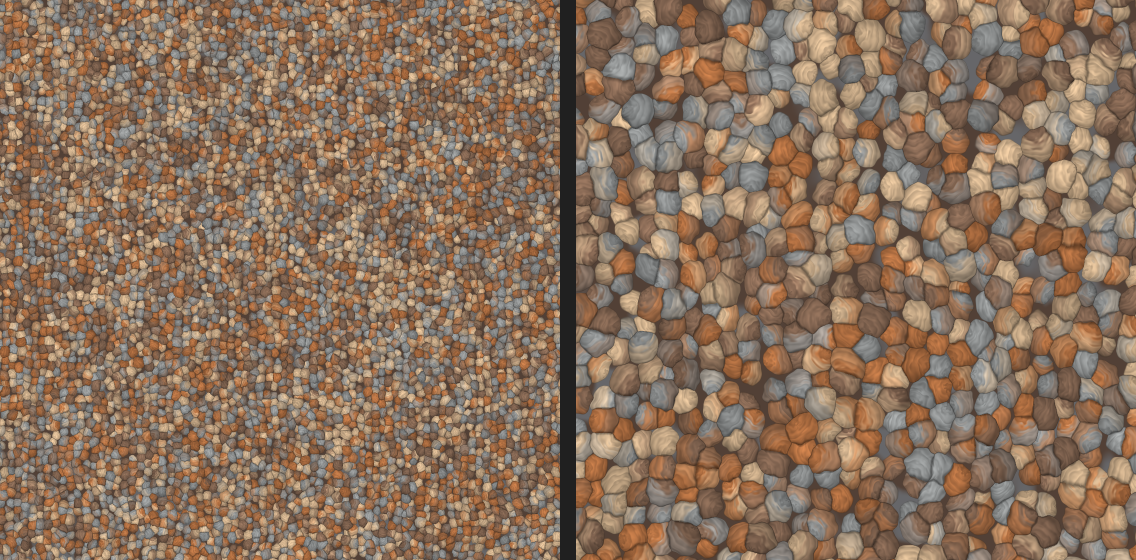
Left: the whole. Right: its middle third, enlarged.
A Shadertoy shader for this texture:

```glsl
// Looped-pile carpet of mixed orange, cream, blue-grey and brown yarn.

const vec2  LOOPS        = vec2(74.0, 70.0);  // loops across the canvas
const vec2  LOOP_RADIUS  = vec2(0.64, 0.72);  // in cells, overlapping
const float JITTER       = 0.55;
const float TILT         = 2.0;
const float LAYERING     = 0.85;              // how freely loops overlap
const float PATCHINESS   = 0.32;              // how far like yarns cluster
const float BROAD_PATCH  = 0.14;
const float TONE_SPREAD  = 0.20;
const float STRAND_COUNT = 2.6;
const float STRAND_DEPTH = 0.12;
const float FIBRE_DEPTH  = 0.26;
const float CREASE_FLOOR = 0.66;
const vec2  LIGHT        = vec2(-0.04, 0.07);
const vec3  GAP_COLOUR   = vec3(0.32, 0.25, 0.21);
const vec3  GAP_BLUE     = vec3(0.40, 0.40, 0.41);
const vec3  YARN[4] = vec3[4](
    vec3(0.70, 0.44, 0.26),   // orange
    vec3(0.81, 0.69, 0.55),   // cream
    vec3(0.57, 0.58, 0.58),   // blue-grey
    vec3(0.53, 0.41, 0.33));  // brown

vec3 hash3(vec2 p) {
    vec3 q = fract(p.xyx * vec3(0.1031, 0.1030, 0.0973));
    q += dot(q, q.yxz + 33.33);
    return fract((q.xxy + q.yzz) * q.zyx);
}

float noise(vec2 p) {
    vec2 i = floor(p), f = fract(p);
    f = f * f * (3.0 - 2.0 * f);
    float low  = mix(hash3(i).x, hash3(i + vec2(1, 0)).x, f.x);
    float high = mix(hash3(i + vec2(0, 1)).x, hash3(i + vec2(1, 1)).x, f.x);
    return mix(low, high, f.y);
}

// Yarn of one loop; clusters stretch along the columns
vec3 yarnColour(vec2 id, float salt) {
    float strongest = -1.0;
    vec3 colour = YARN[0];
    for (int k = 0; k < 4; k++) {
        vec2 shift = vec2(37.0, 91.0) * float(k + 1);
        float weight = hash3(id + shift + salt).y
                     + PATCHINESS * noise(id * vec2(0.55, 0.22) + shift)
                     + BROAD_PATCH * noise(id * 0.09 + shift);
        if (weight > strongest) { strongest = weight; colour = YARN[k]; }
    }
    return colour;
}

vec3 carpet(vec2 uv) {
    // Columns wander sideways and outlines are slightly ragged
    vec2 g = uv * LOOPS + 8.0;
    g.x += 0.9 * (noise(uv * vec2(11.0, 17.0)) - 0.5);
    g += 0.16 * (vec2(noise(g * 3.1), noise(g * 3.1 + 57.0)) - 0.5);

    // Topmost loop and the height of the one beneath it
    float top = 0.0, below = 0.0;
    vec2 topId = floor(g), topPos = vec2(0.0);
    for (int i = -1; i <= 1; i++) {
        float column = floor(g.x) + float(i);
        float slide = hash3(vec2(column, 7.0)).x;
        for (int j = -1; j <= 1; j++) {
            vec2 id = vec2(column, floor(g.y - slide) + float(j));
            vec3 r = hash3(id);
            float layer = hash3(id + 83.0).x;
            vec2 q = g - id - vec2(0.5, 0.5 + slide) - JITTER * (r.xy - 0.5);
            float a = TILT * (r.z - 0.5);
            q = mat2(cos(a), -sin(a), sin(a), cos(a)) * q;
            q /= LOOP_RADIUS * (0.82 + 0.34 * layer);
            float dome = 1.0 - dot(q, q);
            float height = dome > 0.0 ? dome + LAYERING * layer * smoothstep(0.0, 0.3, dome) : 0.0;
            if (height > top) {
                below = top; top = height; topId = id; topPos = q;
            } else {
                below = max(below, height);
            }
        }
    }

    // Curved, uneven strands with a second yarn plied among them
    vec3 r = hash3(topId + 211.0);
    float side = r.x < 0.5 ? -1.0 : 1.0;
    vec2 hub = topPos - vec2(0.8 * side, 1.2 * r.z - 0.6);
    float arc = length(hub);
    float along = atan(hub.y, -side * hub.x);
    float fibre = noise(vec2(arc * 8.0, along * 2.5) + topId * 5.0);
    float fuzz = noise(g * 7.0);
    float strand = 0.5 + 0.5 * cos(6.2832 * (arc * STRAND_COUNT + r.y + 0.8 * fibre));
    float ply = smoothstep(0.55, 1.25, arc + 0.7 * (fibre - 0.5)) * (0.25 + 0.6 * r.z);
    vec3 colour = mix(yarnColour(topId, 0.0), yarnColour(topId, 401.0), ply);

    // Rounded form, strand relief and dark creases between loops
    float dome = max(0.0, 1.0 - dot(topPos, topPos));
    float shade = 0.71 + 0.30 * dome + dot(topPos, LIGHT);
    shade *= 1.0 + STRAND_DEPTH * (strand - 0.5) + FIBRE_DEPTH * (0.6 * fibre + 0.4 * fuzz - 0.5);
    shade *= 1.0 + TONE_SPREAD * (r.y - 0.5);
    shade *= mix(CREASE_FLOOR, 1.0, smoothstep(0.0, 0.38, top - below));
    shade *= 0.97 + 0.06 * noise(uv * 5.0);

    // Backing seen in the gaps, sometimes a blue thread
    vec3 gap = mix(GAP_COLOUR, GAP_BLUE, smoothstep(0.55, 0.8, noise(g * 0.8)));
    return mix(gap, colour * shade, smoothstep(0.0, 0.25, top));
}

void mainImage(out vec4 fragColor, in vec2 fragCoord) {
    // Four samples per pixel smooth the edges
    vec3 sum = vec3(0.0);
    for (int s = 0; s < 4; s++) {
        vec2 offset = vec2(s % 2, s / 2) * 0.5 - 0.25;
        sum += carpet((fragCoord + offset) / iResolution.y);
    }
    fragColor = vec4(sum * 0.25, 1.0);
}
```
